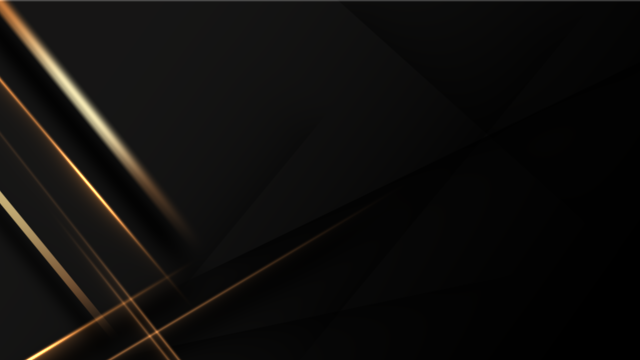
Give the GLSL for this background, as a WebGL 1 fragment shader.

```glsl
precision highp float;

uniform vec2 u_resolution;

const vec3 AMBER = vec3(0.95, 0.55, 0.22);
const vec3 BRONZE = vec3(0.46, 0.29, 0.15);
const vec3 GOLD = vec3(0.70, 0.61, 0.39);
const vec3 CHAMPAGNE = vec3(0.88, 0.83, 0.63);

// x: position along a to b (0..1), y: signed distance, positive on the left
vec2 lineFrame(vec2 p, vec2 a, vec2 b) {
  vec2 span = b - a;
  float len = length(span);
  vec2 dir = span / len;
  vec2 q = p - a;
  return vec2(dot(q, dir) / len, dir.x * q.y - dir.y * q.x);
}

float bell(float x, float width) {
  return exp(-x * x / (width * width));
}

float fall(float start, float end, float x) {
  return 1.0 - smoothstep(start, end, x);
}

// Soft fold: crisp edge, darkness fading away to the right of the line
float crease(vec2 p, vec2 a, vec2 b, float depth, float width, float aa) {
  vec2 f = lineFrame(p, a, b);
  float ends = smoothstep(-0.1, 0.15, f.x) * fall(0.85, 1.1, f.x);
  return 1.0 - depth * ends * fall(-aa, aa, f.y) * exp(min(f.y, 0.0) / width);
}

// Thin bright edge with a glow spilling to its right
float litEdge(float d, float core, float spill, float aa) {
  float glow = fall(-aa, aa, d) * exp(min(d, 0.0) / spill);
  return bell(d, core) + 0.38 * glow;
}

vec3 backdrop(vec2 p, vec2 uv, float aa) {
  float light = 0.085 * fall(0.2, 1.35, uv.x + 0.4 * (1.0 - uv.y));
  light *= crease(p, vec2(0.532, 0.225), vec2(1.90, 0.887), 0.72, 0.09, aa);
  light *= crease(p, vec2(1.667, 0.345), vec2(0.90, 1.034), 0.42, 0.13, aa);
  light *= crease(p, vec2(1.620, 0.954), vec2(0.833, 0.0), 0.45, 0.10, aa);
  light *= crease(p, vec2(0.894, 0.667), vec2(0.50, 0.19), 0.28, 0.08, aa);
  light *= crease(p, vec2(0.370, 0.016), vec2(1.366, 0.225), 0.5, 0.07, aa);
  return light * vec3(1.0, 0.99, 0.97);
}

// Broad metallic ray: amber root, pale middle, bronze tail
vec3 broadRay(vec2 f) {
  vec3 tint = mix(AMBER * 0.72, CHAMPAGNE, smoothstep(0.0, 0.33, f.x));
  tint = mix(tint, BRONZE, smoothstep(0.45, 0.78, f.x));
  float body = smoothstep(-0.024, -0.008, f.y) * fall(0.0, 0.036, f.y);
  float core = bell(f.y - 0.006, 0.012);
  float fade = fall(0.55, 1.02, f.x);
  return tint * fade * (0.65 * body + 0.38 * core);
}

vec3 flatRibbon(vec2 f, float aa) {
  float body = smoothstep(-0.022 - aa, -0.022 + aa, f.y) * fall(-aa, aa, f.y);
  vec3 tint = mix(GOLD, BRONZE * 0.8, smoothstep(0.0, 0.75, f.x));
  return tint * body * fall(0.55, 1.0, f.x);
}

void main() {
  vec2 uv = gl_FragCoord.xy / u_resolution;
  vec2 p = uv * vec2(16.0 / 9.0, 1.0);
  float aa = 1.0 / u_resolution.y;

  // Frames of the falling and rising rays
  vec2 broad = lineFrame(p, vec2(0.0, 0.988), vec2(0.556, 0.305));
  vec2 amber = lineFrame(p, vec2(0.0, 0.780), vec2(0.579, 0.095));
  vec2 faint = lineFrame(p, vec2(0.0, 0.630), vec2(0.498, 0.0));
  vec2 inner = lineFrame(p, vec2(0.12, 0.44), vec2(0.485, -0.02));
  vec2 ribbon = lineFrame(p, vec2(0.0, 0.470), vec2(0.336, 0.06));
  vec2 rising = lineFrame(p, vec2(0.08, 0.0), vec2(0.556, 0.285));
  vec2 sweep = lineFrame(p, vec2(0.27, -0.02), vec2(1.157, 0.507));

  // Dark surface and shadows cast by the rays
  vec3 color = backdrop(p, uv, aa);
  color *= 1.0 - 0.85 * bell(broad.y + 0.055, 0.038) * fall(0.85, 1.1, broad.x);
  color *= 1.0 - 0.6 * bell(ribbon.y + 0.05, 0.03) * fall(0.8, 1.1, ribbon.x);
  color *= 1.0 - 0.7 * bell(rising.y + 0.06, 0.045) * fall(0.7, 1.1, rising.x);
  color *= 1.0 - 0.6 * bell(sweep.y + 0.04, 0.05) * fall(0.6, 1.1, sweep.x);

  // Falling rays
  color += broadRay(broad);
  color += flatRibbon(ribbon, aa);
  float amberPower = 0.35 + 0.7 * bell(amber.x - 0.44, 0.17) + 0.3 * bell(amber.x, 0.15);
  amberPower *= fall(0.5, 0.95, amber.x);
  color += AMBER * amberPower * litEdge(amber.y, 0.0045, 0.018, aa);
  color += CHAMPAGNE * 0.45 * bell(amber.x - 0.42, 0.13) * bell(amber.y, 0.003);
  float faintPower = 0.2 + 0.6 * smoothstep(0.35, 0.95, faint.x);
  color += BRONZE * faintPower * litEdge(faint.y, 0.004, 0.02, aa);
  float innerPower = 0.6 * smoothstep(0.0, 0.9, inner.x);
  color += BRONZE * innerPower * litEdge(inner.y, 0.004, 0.012, aa);

  // Rising rays
  float risingPower = 0.9 * bell(rising.x, 0.25) + 0.32 * fall(0.4, 1.0, rising.x);
  color += AMBER * risingPower * litEdge(rising.y, 0.005, 0.022, aa);
  color += CHAMPAGNE * 0.55 * bell(rising.x, 0.18) * bell(rising.y, 0.0035);
  float sweepPower = 0.85 * fall(0.0, 1.0, sweep.x);
  color += BRONZE * sweepPower * litEdge(sweep.y, 0.004, 0.013, aa);

  // Hairline along the top border
  color += 0.22 * smoothstep(0.9965 - aa, 0.9965 + aa, p.y);

  gl_FragColor = vec4(clamp(color, 0.0, 1.0), 1.0);
}
```
